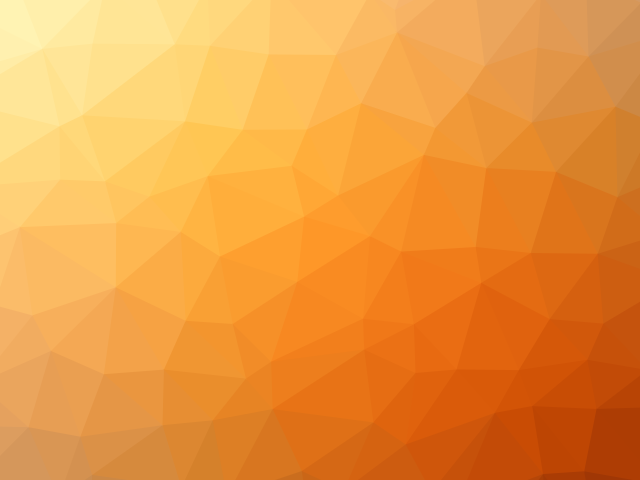
Write a Shadertoy shader that draws this background.

```glsl
// Low-poly backdrop running from pale yellow (upper left) to deep rust (lower right).
// A jittered grid of vertices is split into triangles along the better diagonal of
// each quad; every triangle is filled with the gradient colour at its centroid.

const vec2 CELLS_IN_VIEW = vec2(10.24, 7.68);
const vec2 MESH_CELLS = vec2(14.0, 11.0);   // mesh extends past the canvas
const float JITTER = 0.75;

// Sine-free hash: two values in 0..1 per grid cell.
vec2 hash22(vec2 p) {
    vec3 q = fract(p.xyx * vec3(0.1031, 0.1030, 0.0973));
    q += dot(q, q.yzx + 33.33);
    return fract((q.xx + q.yz) * q.zy);
}

float cross2(vec2 a, vec2 b) {
    return a.x * b.y - a.y * b.x;
}

// Warm ramp, light to dark.
vec3 ramp(float t) {
    const vec3 stops[9] = vec3[9](
        vec3(1.00, 1.00, 0.90), vec3(1.00, 0.97, 0.74), vec3(1.00, 0.89, 0.57),
        vec3(1.00, 0.77, 0.31), vec3(1.00, 0.60, 0.16), vec3(0.93, 0.44, 0.08),
        vec3(0.80, 0.30, 0.01), vec3(0.60, 0.20, 0.02), vec3(0.40, 0.15, 0.02));
    float s = clamp(t, 0.0, 0.999) * 8.0;
    int i = int(s);
    return mix(stops[i], stops[i + 1], fract(s));
}

// Average of the ramps across and down the mesh.
vec3 gradientColor(vec2 p) {
    vec2 t = p / MESH_CELLS;
    return 0.5 * (ramp(t.x) + ramp(t.y));
}

vec2 meshVertex(vec2 cell) {
    return cell + 0.5 + JITTER * (hash22(cell + 7.0) - 0.5);
}

// Signed distance to the line a-b, positive on its inner side.
float edgeDistance(vec2 p, vec2 a, vec2 b) {
    return cross2(b - a, p - a) / length(b - a);
}

// Colour and coverage of one triangle, premultiplied.
vec4 triangle(vec2 p, vec2 a, vec2 b, vec2 c, float pixel) {
    float inside = min(edgeDistance(p, a, b),
                   min(edgeDistance(p, b, c), edgeDistance(p, c, a)));
    float coverage = clamp(inside / pixel + 0.5, 0.0, 1.0);
    return coverage * vec4(gradientColor((a + b + c) / 3.0), 1.0);
}

// Two triangles, split so that the angles facing the diagonal sum to under 180 degrees.
vec4 quad(vec2 p, vec2 cell, float pixel) {
    vec2 a = meshVertex(cell);
    vec2 b = meshVertex(cell + vec2(1.0, 0.0));
    vec2 c = meshVertex(cell + vec2(1.0, 1.0));
    vec2 d = meshVertex(cell + vec2(0.0, 1.0));
    float angleSum = cross2(c - b, a - b) * dot(a - d, c - d)
                   + dot(c - b, a - b) * cross2(a - d, c - d);
    if (angleSum > 0.0)
        return triangle(p, a, b, c, pixel) + triangle(p, a, c, d, pixel);
    return triangle(p, a, b, d, pixel) + triangle(p, b, c, d, pixel);
}

void mainImage(out vec4 fragColor, in vec2 fragCoord) {
    // Mesh coordinates, with y running downward and the mesh centred.
    vec2 uv = fragCoord / iResolution.xy;
    uv.y = 1.0 - uv.y;
    vec2 p = (uv - 0.5) * CELLS_IN_VIEW + 0.5 * MESH_CELLS;
    float pixel = CELLS_IN_VIEW.y / iResolution.y;

    // Blend the triangles that cover this pixel.
    vec2 base = floor(p - 0.5);
    vec4 total = vec4(0.0);
    for (int y = -1; y <= 1; y++)
        for (int x = -1; x <= 1; x++)
            total += quad(p, base + vec2(x, y), pixel);

    fragColor = vec4(total.rgb / max(total.a, 0.001), 1.0);
}
```
